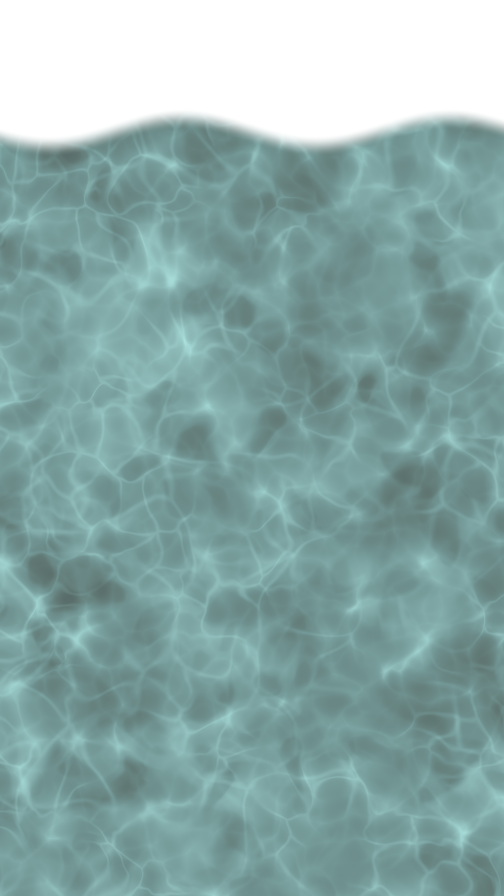
Reproduce this texture procedurally as a WebGL 1 fragment shader.

```glsl
precision highp float;
// Murky teal water with rippling caustic cells beneath a soft wavy surface.

uniform vec2 u_resolution;

#define SURFACE_HEIGHT 1.515
#define WAVE_HEIGHT 0.027
#define WAVE_LENGTH 0.53
#define WAVE_CREST 0.362
#define EDGE_BLUR 0.021
#define CELL_SCALE 9.0
#define WARP 0.5
#define CAUSTIC_GAIN 0.28
#define CLOUD_GAIN 0.21
#define LUMP_SHADE 0.075
#define RIDGE_GAIN 0.05
#define GLINT_GAIN 0.17

vec2 hash2(vec2 p) {
  vec3 q = fract(p.xyx * vec3(0.1031, 0.1030, 0.0973));
  q += dot(q, q.yzx + 33.33);
  return fract((q.xx + q.yz) * q.zy);
}

// Smooth vector noise, each component in 0..1
vec2 noise2(vec2 p) {
  vec2 cell = floor(p);
  vec2 f = fract(p);
  f = f * f * (3.0 - 2.0 * f);
  vec2 low = mix(hash2(cell), hash2(cell + vec2(1.0, 0.0)), f.x);
  vec2 high = mix(hash2(cell + vec2(0.0, 1.0)), hash2(cell + 1.0), f.x);
  return mix(low, high, f.y);
}

// x: squared distance to the nearest seed, y: scattered dark lumps, z: thin ridges
vec3 cells(vec2 p) {
  p += WARP * (2.0 * noise2(p * 0.9 + 17.0) - 1.0);
  p += 0.12 * (2.0 * noise2(p * 2.6 + 71.0) - 1.0);
  vec2 base = floor(p);
  float nearest = 4.0;
  float second = 4.0;
  float lump = 0.0;
  for (int j = -1; j <= 1; j++) {
    for (int i = -1; i <= 1; i++) {
      vec2 id = base + vec2(float(i), float(j));
      vec2 offset = id + hash2(id + 40.0) - p;
      float d = dot(offset, offset);
      second = min(second, max(nearest, d));
      nearest = min(nearest, d);
      float chosen = smoothstep(0.68, 0.9, hash2(id + 91.0).x);
      lump = max(lump, chosen * (1.0 - smoothstep(0.10, 0.30, d)));
    }
  }
  float gap = sqrt(second) - sqrt(nearest);
  return vec3(nearest, lump, 1.0 - smoothstep(0.0, 0.17, gap));
}

float glow(vec2 p, vec2 center, float radius) {
  vec2 d = (p - center) / radius;
  return exp(-dot(d, d));
}

float waterTone(vec2 p) {
  // Overlapping cell layers, each turned and refined
  mat2 turn = mat2(0.8, 0.6, -0.6, 0.8);
  vec3 coarse = cells(p * CELL_SCALE + 5.0);
  vec3 medium = cells(turn * p * CELL_SCALE * 1.5 + 31.0);
  vec3 fine = cells(turn * turn * p * CELL_SCALE * 2.3 + 63.0);
  float caustic = 0.36 * coarse.x + 0.36 * medium.x + 0.28 * fine.x;

  // Broad drifting light and shade
  float cloud = 0.6 * noise2(p * 5.0 + 12.0).x + 0.4 * noise2(p * 11.0 + 50.0).y;
  float tone = 0.628 + CAUSTIC_GAIN * (caustic - 0.29);
  tone += CLOUD_GAIN * (cloud - 0.5);
  tone += 0.05 * glow(p, vec2(0.29, 1.07), 0.13);
  tone -= 0.05 * glow(p, vec2(0.91, 1.03), 0.12);

  // Rounded shadows and broken ridge lines
  tone -= LUMP_SHADE * (0.55 * coarse.y + 0.6 * medium.y + 0.25 * fine.y);
  vec2 patches = smoothstep(0.35, 0.75, noise2(p * 9.0 + 28.0));
  tone += RIDGE_GAIN * (coarse.z * patches.x + medium.z * patches.y);

  // Small bright crossings
  float crossing = coarse.x * medium.x + 0.6 * medium.x * fine.x;
  tone += GLINT_GAIN * smoothstep(0.16, 0.85, crossing);
  return 0.43 + max(tone - 0.43, 0.0) / (1.0 + 0.9 * max(tone - 0.72, 0.0));
}

void main() {
  vec2 p = gl_FragCoord.xy / u_resolution * vec2(1.0, 16.0 / 9.0);

  // Wavy boundary with a blurred, slightly darker rim
  float wave = cos(6.28319 * (p.x - WAVE_CREST) / WAVE_LENGTH);
  float depth = SURFACE_HEIGHT + WAVE_HEIGHT * wave - p.y;
  float cover = smoothstep(-EDGE_BLUR, EDGE_BLUR, depth);
  float rim = exp(-max(depth, 0.0) / 0.03);

  // Shadows lose colour, lights turn cyan
  float tone = waterTone(p) - 0.04 * rim;
  float shadow = 1.0 - smoothstep(0.43, 0.60, tone);
  vec3 tint = mix(vec3(0.757, 1.0, 0.988), vec3(0.81, 1.0, 0.965), shadow);
  gl_FragColor = vec4(mix(vec3(1.0), tone * tint, cover), 1.0);
}
```
